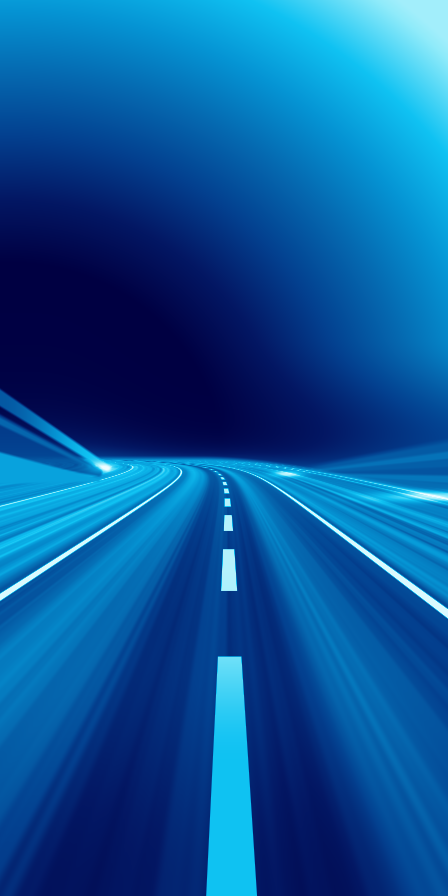
Reproduce this background procedurally as a Shadertoy shader.

```glsl
// A glowing blue highway with speed streaks, running to a curved horizon under a gradient sky.

// Canvas units: x runs 0..1, y runs 0..2 from the lower left.
const float HORIZON = 0.997;
const float ROAD_CENTER = 0.509;
const float BEND = 3.4e-6;          // leftward turn of the far road
const float DASH_PERIOD = 2.326;    // in units of depth
const float LEFT_LINE = -1.55;
const float RIGHT_LINE = 1.33;
const float LINE_HALF = 0.04;
const float DASH_HALF = 0.057;
const vec2 SKY_DARK_CENTER = vec2(0.02, 0.96);
const float SKY_DARK_RADIUS = 0.455;
const float SKY_SLOPE = 7.1;
const float EDGE_SOFTNESS = 0.004;

// Brightness scale from navy to near white
const vec3 TONES[8] = vec3[8](
    vec3(0.00, 0.00, 0.26), vec3(0.01, 0.09, 0.39),
    vec3(0.01, 0.25, 0.56), vec3(0.02, 0.41, 0.69),
    vec3(0.02, 0.58, 0.83), vec3(0.06, 0.76, 0.95),
    vec3(0.56, 0.92, 0.98), vec3(0.93, 0.99, 1.00));

vec3 toneColor(float tone) {
    tone = clamp(tone, 0.0, 6.999);
    int i = int(tone);
    return mix(TONES[i], TONES[i + 1], fract(tone));
}

float hash(float n) { return fract(sin(n * 127.1) * 43758.5453); }

float noise(float x) {
    float i = floor(x), f = fract(x);
    return mix(hash(i), hash(i + 1.0), f * f * (3.0 - 2.0 * f));
}

// Signed streaks that fade out once finer than a pixel
float streak(float lane, float freq, float px) {
    return (noise(lane * freq) - 0.5) * (1.0 - smoothstep(0.4, 1.6, freq * px));
}

float band(float x, float center, float width) {
    float d = (x - center) / width;
    return exp(-d * d);
}

float stripe(float d, float halfWidth, float px) {
    return clamp((halfWidth - abs(d)) / px + 0.5, 0.0, 1.0);
}

// Tapered stroke from a to b
float blade(vec2 p, vec2 a, vec2 b, float wa, float wb) {
    vec2 d = b - a;
    float t = clamp(dot(p - a, d) / dot(d, d), 0.0, 1.0);
    float w = mix(wa, wb, t);
    return 1.0 - smoothstep(w - EDGE_SOFTNESS, w + EDGE_SOFTNESS, length(p - a - d * t));
}

float glow(vec2 p, vec2 center, vec2 size) {
    vec2 d = (p - center) / size;
    return exp(-dot(d, d));
}

float skyTone(vec2 p, float crest) {
    float d = length((p - SKY_DARK_CENTER) * vec2(0.95, 1.0));
    float tone = min(max(d - SKY_DARK_RADIUS, 0.0) * SKY_SLOPE, 6.2);
    tone *= mix(0.5, 1.0, smoothstep(0.98, 1.25, p.y));
    float side = smoothstep(0.05, 0.45, abs(p.x - 0.53));
    return tone + mix(1.4, 2.1, side) * exp(-max(p.y - crest, 0.0) / mix(0.025, 0.055, side));
}

float groundTone(vec2 p) {
    float h = max(HORIZON - p.y, 0.012);
    float lane = (p.x - ROAD_CENTER - 0.008 * h + BEND / (h * h * h)) / h;
    float px = fwidth(lane);
    float nearness = smoothstep(0.018, 0.04, h);

    // Asphalt: broad lit bands, dark wheel tracks and fine streaks
    float road = 2.1 + 1.2 * band(lane, -0.95, 0.38) + 1.2 * band(lane, 0.55, 0.2)
        - 0.9 * band(lane, -0.33, 0.2) - 0.6 * band(lane, 0.22, 0.13);
    road += 1.9 * exp(-h / 0.12) - 0.7 * smoothstep(0.45, 1.0, h);
    road += 0.6 * streak(lane, 9.0, px) + 0.45 * streak(lane, 38.0, px);

    // Shoulders: light trails
    float trails = 4.3 - 2.4 * h + 1.6 * streak(lane, 2.7, px) + 1.5 * streak(lane, 8.0, px)
        + 1.2 * streak(lane, 23.0, px);
    trails += 1.8 * pow(noise(lane * 5.0 + 40.0), 6.0) * nearness;
    float outside = smoothstep(0.0, 0.25, max(LEFT_LINE - lane, lane - RIGHT_LINE));
    float tone = mix(road, trails, outside);

    // Painted lines and dashes
    float lines = max(stripe(lane - LEFT_LINE, LINE_HALF, px), stripe(lane - RIGHT_LINE, LINE_HALF, px));
    tone = mix(tone, 6.8, lines * nearness);
    float phase = fract(1.0 / (h * DASH_PERIOD) - 0.03);
    float phasePx = 2.0 / (h * h * DASH_PERIOD * iResolution.y);
    float dash = stripe(phase - 0.615, 0.285, phasePx) * stripe(lane, DASH_HALF, px) * nearness;
    tone = mix(tone, mix(6.4, 5.0, smoothstep(0.25, 0.7, h)), dash);
    return mix(4.0, tone, smoothstep(0.012, 0.032, h));
}

void mainImage(out vec4 fragColor, in vec2 fragCoord) {
    vec2 p = fragCoord / iResolution.xy * vec2(1.0, 2.0);
    float crest = 0.979 - 0.08 * smoothstep(0.45, 1.1, p.x);
    float tone = skyTone(p, crest);

    // Right bank with a fan of blades
    float bankTop = 0.945 + 0.19 * (p.x - 0.62);
    float bank = smoothstep(0.62, 0.75, p.x) * (1.0 - smoothstep(bankTop - 0.008, bankTop + 0.008, p.y));
    tone = mix(tone, 2.5, bank);
    for (int i = 0; i < 6; i++) {
        float k = float(i) / 5.0;
        vec2 end = vec2(1.02, mix(1.005, 0.91, k));
        float ray = blade(p, vec2(0.63 + 0.08 * k, 0.942), end, 0.002, 0.009);
        tone = mix(tone, 2.3 + 2.2 * hash(float(i) + 3.0), 0.8 * ray);
    }

    tone = mix(tone, groundTone(p), 1.0 - smoothstep(crest - 0.008, crest + 0.005, p.y));

    // Left beams and wedge
    tone = mix(tone, 2.2, 0.8 * blade(p, vec2(-0.02, 1.03), vec2(0.22, 0.945), 0.05, 0.008));
    tone = mix(tone, 4.3, blade(p, vec2(-0.02, 0.957), vec2(0.22, 0.928), 0.038, 0.003));
    tone = mix(tone, 3.2, 0.8 * blade(p, vec2(-0.02, 1.07), vec2(0.2, 0.96), 0.008, 0.003));
    float beam = blade(p, vec2(-0.02, 1.125), vec2(0.24, 0.955), 0.017, 0.007);
    tone = mix(tone, mix(2.6, 5.2, smoothstep(0.0, 0.24, p.x)), beam);

    // Glints
    tone += 2.2 * glow(p, vec2(0.95, 0.891), vec2(0.13, 0.012));
    tone += 2.0 * glow(p, vec2(0.23, 0.955), vec2(0.035, 0.012));
    tone += 2.3 * glow(p, vec2(0.64, 0.942), vec2(0.035, 0.007));

    fragColor = vec4(toneColor(tone), 1.0);
}
```
